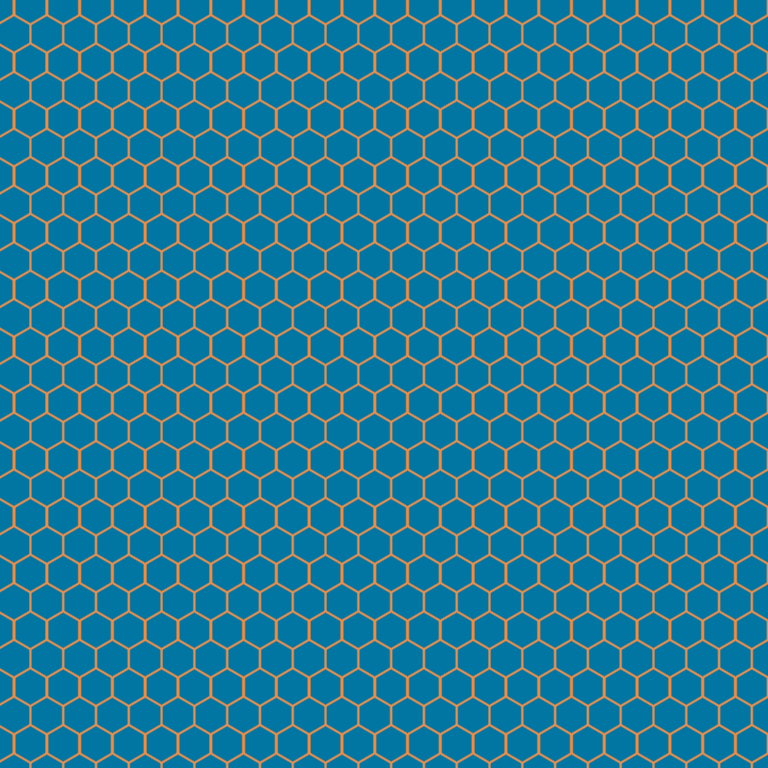
This pattern is drawn by a three.js fragment shader. Its source:

```glsl
// Honeycomb of thin orange outlines on flat blue, with bolder uprights in alternate rows.
varying vec2 vUv;

const float CELLS_ACROSS = 23.42;
const vec2 BOLD_CELL_CENTRE = vec2(0.0396, 0.9189);
const float BOLD_UPRIGHT_WIDTH = 0.0039;
const float FINE_UPRIGHT_WIDTH = 0.0030;
const float SLANT_WIDTH = 0.0028;
const float EDGE_SOFTNESS = 0.0020;
const vec3 BLUE = vec3(0.005, 0.463, 0.640);
const vec3 BOLD_ORANGE = vec3(0.975, 0.540, 0.225);
const vec3 FINE_ORANGE = vec3(0.930, 0.560, 0.300);

const float CELL_WIDTH = 1.0 / CELLS_ACROSS;
const vec2 PERIOD = CELL_WIDTH * vec2(1.0, sqrt(3.0));
const vec2 SLANT_NORMAL = vec2(0.5, 0.5 * sqrt(3.0));

// Offset from the nearest centre of a rectangular grid.
vec2 gridOffset(vec2 p) {
  return mod(p + 0.5 * PERIOD, PERIOD) - 0.5 * PERIOD;
}

// Softened coverage of a line at a given distance from its middle.
float lineCoverage(float dist, float width) {
  return clamp(0.5 + (0.5 * width - dist) / EDGE_SOFTNESS, 0.0, 1.0);
}

void main() {
  // Two interleaved grids hold the centres of alternate rows.
  vec2 p = vUv - BOLD_CELL_CENTRE;
  vec2 boldCell = gridOffset(p);
  vec2 fineCell = gridOffset(p - 0.5 * PERIOD);
  bool inBoldRow = dot(boldCell, boldCell) < dot(fineCell, fineCell);
  vec2 q = abs(inBoldRow ? boldCell : fineCell);

  // Distances inward from the two kinds of side.
  float uprightDist = 0.5 * CELL_WIDTH - q.x;
  float slantDist = 0.5 * CELL_WIDTH - dot(q, SLANT_NORMAL);

  float uprightWidth = inBoldRow ? BOLD_UPRIGHT_WIDTH : FINE_UPRIGHT_WIDTH;
  vec3 uprightColor = inBoldRow ? BOLD_ORANGE : FINE_ORANGE;

  // Slanted sides first, then uprights over them.
  vec3 color = mix(BLUE, FINE_ORANGE, lineCoverage(slantDist, SLANT_WIDTH));
  color = mix(color, uprightColor, lineCoverage(uprightDist, uprightWidth));
  gl_FragColor = vec4(color, 1.0);
}
```
